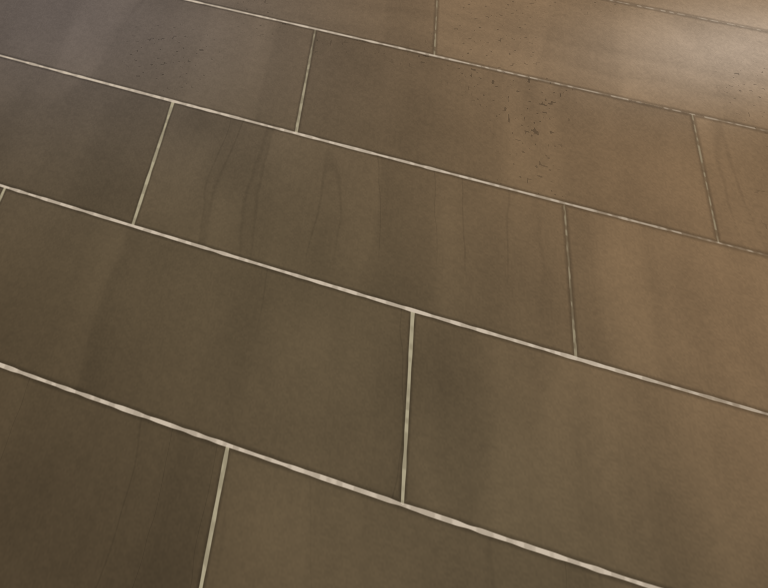
Write a Shadertoy shader that draws this texture.

```glsl
const float TILE_LENGTH = 3.3;   // tile length in row heights
const float ROW_SHIFT = 0.34;    // stagger between rows, in tile lengths
const vec2 GROUT_HALF = vec2(0.0125, 0.0105); // half widths: joints, rows

const vec3 SHADE = vec3(0.315, 0.265, 0.195);
const vec3 OLIVE = vec3(0.37, 0.317, 0.237);
const vec3 BROWN = vec3(0.50, 0.405, 0.30);
const vec3 SLATE = vec3(0.41, 0.37, 0.345);
const vec3 GLARE = vec3(0.75, 0.68, 0.61);
const vec3 GROUT = vec3(0.79, 0.73, 0.65);
const vec3 JOINT = vec3(0.67, 0.63, 0.52);

float hash(vec2 p) {
    return fract(sin(dot(p, vec2(127.1, 311.7))) * 43758.5453);
}

float noise(vec2 p) {
    vec2 i = floor(p), f = fract(p);
    f = f * f * (3.0 - 2.0 * f);
    return mix(mix(hash(i), hash(i + vec2(1, 0)), f.x),
               mix(hash(i + vec2(0, 1)), hash(i + vec2(1, 1)), f.x), f.y);
}

float fbm(vec2 p) {
    float sum = 0.0, amp = 0.5;
    for (int i = 0; i < 4; i++) {
        sum += amp * noise(p);
        p = p * 2.03 + 17.3;
        amp *= 0.5;
    }
    return sum;
}

// Perspective from canvas (y down) to floor: x in tile lengths, y in rows
vec2 toFloor(vec2 p) {
    float depth = 0.1189 + 0.0065 * p.x + (0.122 - 0.013 * p.x) * p.y;
    return vec2((p.x + 0.328 * p.y - 0.27) / 3.6 + 0.0003,
                p.y + 0.0555 - 0.2265 * p.x) / depth;
}

float lineDistance(float x) {
    return abs(fract(x + 0.5) - 0.5);
}

float band(float d, float halfWidth, float blur) {
    return 1.0 - smoothstep(halfWidth - blur, halfWidth + blur, d);
}

float glow(vec2 p, vec2 center, vec2 radius) {
    vec2 q = (p - center) / radius;
    return exp(-dot(q, q));
}

// Broad light falling across the floor
vec3 floorLight(vec2 p, float slant) {
    vec3 c = mix(SHADE, OLIVE, smoothstep(-0.6, 0.05, slant));
    c = mix(c, BROWN, smoothstep(0.08, 0.72, slant));
    c = mix(c, SLATE, 0.95 * glow(p, vec2(0.06, 0.0), vec2(0.36, 0.19)));
    return mix(c, GLARE, 0.72 * glow(p, vec2(0.98, 0.065), vec2(0.21, 0.075)));
}

// Brightness factor of the stone: tone, clouds, beds, veins, grain and pits
float stone(vec2 q, vec2 tile) {
    float seed = hash(tile);
    vec2 s = q + seed * 31.0;
    float clouds = fbm(s * 1.4) - 0.47;
    vec2 bent = s + 0.25 * fbm(s * 1.1);
    float bed = smoothstep(0.47, 0.53, noise(bent * vec2(1.3, 0.25))) - 0.5;
    float across = noise(bent * vec2(6.0, 0.4)) - 0.5;
    float along = noise(bent * vec2(0.4, 13.0)) - 0.5;
    float vein = mix(across, along, step(tile.y, -0.5));
    float crack = band(abs(vein), 0.02, 0.02) * smoothstep(0.5, 0.7, noise(s * 0.8));
    float pits = smoothstep(0.82, 0.94, noise(s * vec2(38.0, 44.0)))
               * smoothstep(0.5, 0.8, noise(s * 1.3 + 9.0)) * step(tile.y, 0.5);
    float grain = 0.6 * noise(q * 85.0) + 0.4 * noise(q * vec2(26.0, 40.0)) - 0.5;
    return 1.0 + 0.05 * (seed - 0.5) + 0.19 * clouds + 0.045 * bed
         + 0.07 * vein + 0.1 * grain - 0.06 * crack - 0.2 * pits;
}

void mainImage(out vec4 fragColor, in vec2 fragCoord) {
    vec2 uv = fragCoord / iResolution.xy;
    vec2 p = vec2(uv.x, (1.0 - uv.y) * 0.7656);
    float slant = p.x - 0.8 * p.y;

    // Staggered tiles
    vec2 ground = toFloor(p);
    vec2 scale = vec2(TILE_LENGTH, 1.0);
    float row = floor(ground.y);
    float along = ground.x + ROW_SHIFT * (row - 1.0);
    vec2 tile = vec2(floor(along), row);
    vec2 q = ground * scale;
    vec3 color = floorLight(p, slant) * stone(q, tile);

    // Grout, worn thinner, fainter and more broken towards the light
    vec2 d = vec2(lineDistance(along), lineDistance(ground.y)) * scale;
    vec2 blur = max(fwidth(q) * 0.75, vec2(0.005));
    vec2 fade = smoothstep(vec2(0.2, 0.35), vec2(0.5, 0.78), vec2(slant));
    float chips = smoothstep(0.25, 0.75, noise(q * 28.0));
    vec2 halfWidth = GROUT_HALF * mix(vec2(1.0), vec2(0.55, 0.6), fade)
                   * (0.75 + 0.5 * noise(q * 12.0));
    vec2 strength = mix(vec2(0.82 + 0.18 * chips), vec2(0.15, 0.08) + 0.45 * chips, fade);
    vec2 rim = vec2(band(d.x, 0.022, 0.014), band(d.y, 0.022, 0.014));
    rim *= mix(vec2(0.24), vec2(0.16), fade);
    color *= 1.0 - max(rim.x, rim.y);
    color = mix(color, JOINT, strength.x * band(d.x, halfWidth.x, blur.x));
    color = mix(color, GROUT, strength.y * band(d.y, halfWidth.y, blur.y));

    fragColor = vec4(color, 1.0);
}
```
